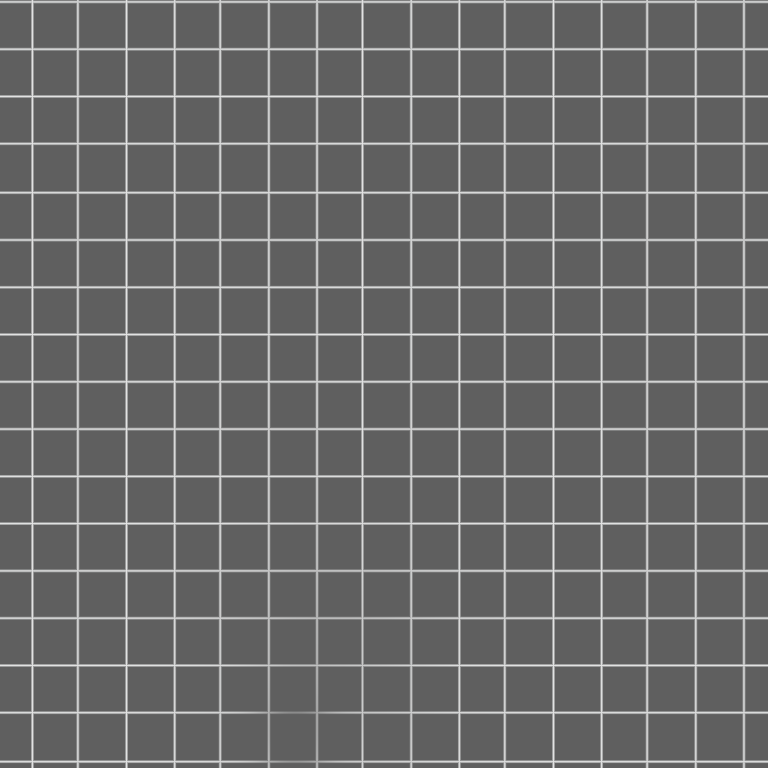
Write a three.js fragment shader that draws this pattern.

```glsl
// Thin pale grid lines on a flat dark grey ground, 16 lines across and 17 up.
// Line spacing is slightly uneven: columns repeat in groups of three, rows in
// groups of twelve with one taller cell. Lines wear thin near the bottom.
varying vec2 vUv;

// Distance to the nearest upright line; each group holds three unequal cells.
float columnDistance(float x) {
  float p = mod(x - 0.0422, 0.1853);
  return min(min(p, abs(p - 0.0592)), min(abs(p - 0.1226), 0.1853 - p));
}

// Distance to the nearest level line; a tall cell, then eleven equal ones.
float rowDistance(float y) {
  float tall = 0.0638;
  float cell = 0.06155;
  float p = mod(y - 0.0082, tall + 11.0 * cell);
  float q = p - tall;
  return q < 0.0 ? min(p, -q) : abs(mod(q + 0.5 * cell, cell) - 0.5 * cell);
}

// Share of a soft sample covered by a line whose centre lies at distance d.
float lineCoverage(float d, float pixel) {
  float halfWidth = 0.00128;
  float blur = max(1.2 * pixel, 0.0023);
  float covered = min(d + 0.5 * blur, halfWidth) - max(d - 0.5 * blur, -halfWidth);
  return clamp(covered / blur, 0.0, 1.0);
}

// Round falloff from 1 at the centre to 0 far beyond the radii.
float patchFalloff(vec2 centre, vec2 radii) {
  vec2 offset = (vUv - centre) / radii;
  return exp(-dot(offset, offset));
}

void main() {
  vec2 pixel = max(fwidth(vUv), vec2(0.00001));
  float column = lineCoverage(columnDistance(vUv.x), pixel.x);
  float row = lineCoverage(rowDistance(vUv.y), pixel.y);

  // Wear: a broad faint thinning around a small, strongly faded core
  float thinning = patchFalloff(vec2(0.43, 0.13), vec2(0.13, 0.17));
  float core = patchFalloff(vec2(0.383, 0.045), vec2(0.045, 0.06));
  column *= (1.0 - 0.22 * thinning) * (1.0 - 0.3 * core);
  row *= (1.0 - 0.22 * thinning) * (1.0 - 0.7 * core);

  vec3 ground = vec3(0.374);
  vec3 lineColor = vec3(0.885, 0.888, 0.888);
  gl_FragColor = vec4(mix(ground, lineColor, max(column, row)), 1.0);
}
```
